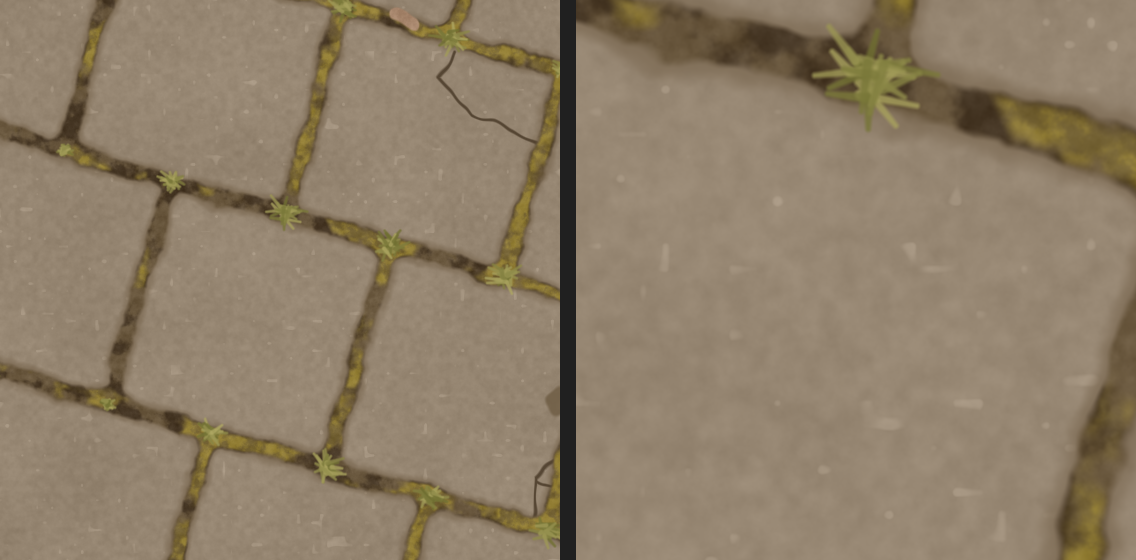
Left, the full canvas; right, a detail of the centre.
A Shadertoy shader for this texture:

```glsl
// Worn square paving slabs in a tilted running bond, with mossy soil joints.
// Slabs are rounded boxes in a rotated grid whose edges are warped by noise;
// moss, grass tufts at the joint ends, cracks and chips are layered on top.

const vec2 PITCH = vec2(0.408, 0.398);   // slab spacing along and across a course
const vec2 TILT  = vec2(0.960, 0.279);   // cosine and sine of the paving angle

const vec3 STONE  = vec3(0.585, 0.522, 0.443);
const vec3 GRIME  = vec3(0.49, 0.42, 0.33);
const vec3 DARK   = vec3(0.27, 0.21, 0.14);
const vec3 SOIL   = vec3(0.41, 0.34, 0.24);
const vec3 OLIVE  = vec3(0.45, 0.38, 0.20);
const vec3 YELLOW = vec3(0.58, 0.50, 0.21);
const vec3 GRASS  = vec3(0.42, 0.42, 0.18);
const vec3 STRAW  = vec3(0.69, 0.66, 0.39);
const vec3 CHIP   = vec3(0.66, 0.53, 0.43);

float hash(vec2 p) {
    vec3 q = fract(p.xyx * 0.1031);
    q += dot(q, q.yzx + 33.33);
    return fract((q.x + q.y) * q.z);
}

float noise(vec2 p) {
    vec2 i = floor(p), f = fract(p);
    f = f * f * (3.0 - 2.0 * f);
    float low  = mix(hash(i), hash(i + vec2(1, 0)), f.x);
    float high = mix(hash(i + vec2(0, 1)), hash(i + vec2(1, 1)), f.x);
    return mix(low, high, f.y);
}

float fbm(vec2 p) {
    float sum = 0.0, amp = 0.533;
    for (int i = 0; i < 4; i++) {
        sum += amp * noise(p);
        p = mat2(1.6, 1.2, -1.2, 1.6) * p + 7.3;
        amp *= 0.5;
    }
    return sum;
}

float roundedBox(vec2 p, vec2 halfSize, float radius) {
    vec2 d = abs(p) - halfSize + radius;
    return length(max(d, 0.0)) + min(max(d.x, d.y), 0.0) - radius;
}

// Distance to a segment (x) and position along it (y)
vec2 segment(vec2 p, vec2 a, vec2 b) {
    vec2 ab = b - a;
    float t = clamp(dot(p - a, ab) / dot(ab, ab), 0.0, 1.0);
    return vec2(length(p - a - ab * t), t);
}

// Canvas to course units: rotated, courses narrowing slightly upward
vec2 toCourse(vec2 p) {
    float along = p.x * TILT.x - p.y * TILT.y;
    float across = dot(p, TILT.yx) - 0.735;
    return vec2((along - 0.314) / PITCH.x, across * (2.51 + 0.22 * across));
}

float courseShift(float row) { return 0.5 * mod(row, 2.0) + 0.01 * row * row; }

// Signed distance to the slab, negative inside
float slab(vec2 g, float gap, out vec2 id) {
    vec2 cell = vec2(g.x + courseShift(floor(g.y)), g.y);
    id = floor(cell);
    return roundedBox((fract(cell) - 0.5) * PITCH, PITCH * 0.5 - gap, 0.02);
}

// Grass blades around the ends of the cross joints
vec3 addTufts(vec3 col, vec2 p, float soft) {
    vec2 g = toCourse(p);
    float line = floor(g.y + 0.5);
    for (int side = 0; side < 2; side++) {
        float row = line - float(side);
        float x = g.x + courseShift(row);
        vec2 id = vec2(floor(x + 0.5), row * 2.0 + float(side));
        vec2 d = vec2(x - id.x, g.y - line) * PITCH;
        if (length(d) > 0.07) continue;
        float size = mix(0.45, 1.0, smoothstep(0.2, 0.5, p.x)) * mix(0.75, 1.1, hash(id + 40.0));
        for (int i = 0; i < 24; i++) {
            vec2 seed = id * 9.0 + vec2(float(i) * 3.7, 60.0);
            float angle = 6.2832 * hash(seed);
            vec2 root = 0.022 * size * (vec2(hash(seed + 11.0), hash(seed + 23.0)) - 0.5);
            vec2 tip = root + size * mix(0.015, 0.035, hash(seed + 5.0)) * vec2(cos(angle), 0.8 * sin(angle));
            vec2 blade = segment(d, root, tip);
            float cover = 1.0 - smoothstep(0.0, 0.0025 + soft, blade.x - 0.0015 * (1.0 - blade.y));
            col = mix(col, mix(GRASS, STRAW, hash(seed + 31.0)), 0.8 * cover);
        }
    }
    return col;
}

void mainImage(out vec4 fragColor, in vec2 fragCoord) {
    vec2 p = fragCoord / iResolution.y;
    float soft = 1.0 / iResolution.y;

    // Uneven slab edges
    vec2 warp = vec2(fbm(p * 16.0), fbm(p * 16.0 + 51.0)) - 0.5;
    float gap = 0.014 + 0.012 * (fbm(p * 22.0 + 9.0) - 0.5);
    vec2 id;
    float d = slab(toCourse(p + 0.022 * warp), gap, id);

    // Stone: blotches, grain, pale specks and grimy borders
    float grain = fbm(p * 95.0) - 0.5;
    vec3 stone = STONE + 0.05 * (fbm(p * 7.0) - 0.5) + 0.07 * grain + 0.018 * (hash(id + 20.0) - 0.5);
    stone += 0.06 * smoothstep(0.87, 0.97, noise(p * 75.0 + 17.0));
    stone = mix(stone, GRIME, 0.75 * smoothstep(-0.014, 0.0, d + 0.008 * (fbm(p * 40.0) - 0.5)));

    // Cracks and loose chips on the right
    vec2 c = p + 0.014 * (vec2(noise(p * 35.0), noise(p * 35.0 + 80.0)) - 0.5);
    float crack = min(segment(c, vec2(0.815, 0.905), vec2(0.782, 0.862)).x,
                  min(segment(c, vec2(0.782, 0.862), vec2(0.845, 0.798)).x,
                      segment(c, vec2(0.845, 0.798), vec2(0.960, 0.742)).x));
    crack = min(crack, min(segment(c, vec2(1.01, 0.197), vec2(0.955, 0.145)).x,
                       min(segment(c, vec2(0.955, 0.145), vec2(0.952, 0.068)).x,
                           segment(c, vec2(0.957, 0.138), vec2(1.01, 0.128)).x)));
    stone = mix(stone, DARK, 0.8 * (1.0 - smoothstep(0.0008, 0.0035 + soft, crack)));
    float pit = length((c - vec2(0.995, 0.282)) * vec2(1.5, 1.0));
    stone = mix(stone, SOIL, 0.7 * (1.0 - smoothstep(0.021, 0.029, pit)));

    // Joints: dark soil, with more yellow moss to the right
    vec3 joint = mix(DARK, SOIL, smoothstep(0.3, 0.62, fbm(p * 42.0)));
    vec3 moss = mix(OLIVE, YELLOW, smoothstep(0.3, 0.65, fbm(p * 60.0 + 5.0)));
    float mossy = smoothstep(0.43, 0.58, fbm(p * 13.0 + 3.0) + 0.35 * (p.x - 0.5));
    joint = mix(joint, moss, mossy * smoothstep(-0.001, 0.008, d)) + 0.12 * grain;

    vec3 col = mix(stone, joint, smoothstep(-0.002 - soft, 0.003 + soft, d));
    float chip = segment(c, vec2(0.705, 0.977), vec2(0.735, 0.962)).x;
    col = mix(col, CHIP + 0.15 * grain, 1.0 - smoothstep(0.009, 0.014, chip));
    fragColor = vec4(addTufts(col, p, soft), 1.0);
}
```
